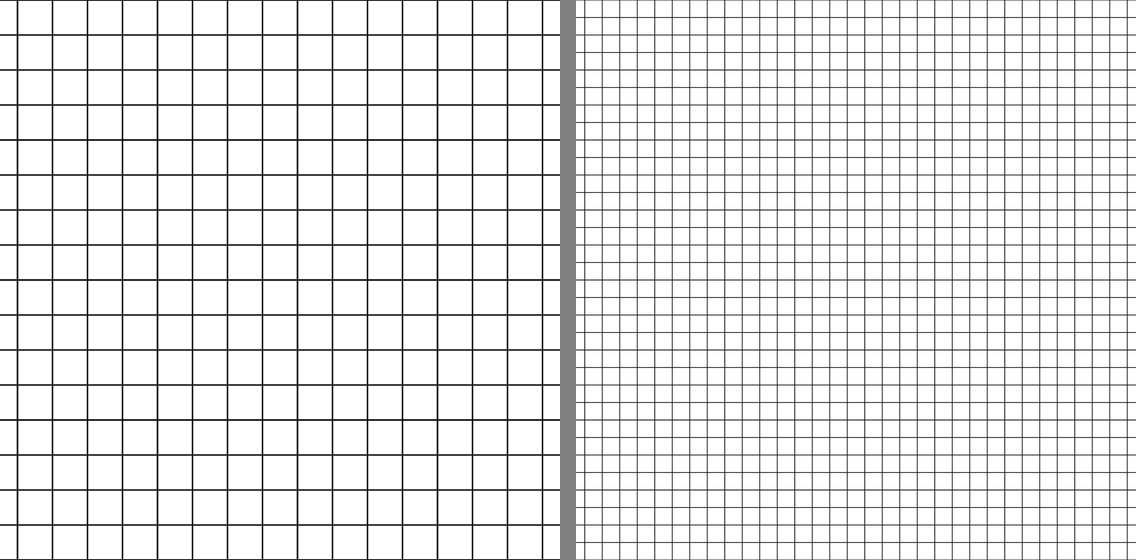
Left: one tile. Right: repeated 2 by 2.
Give the GLSL for this pattern, as a Shadertoy shader.

```glsl
// Thin black square grid on white, 16 by 16 cells, every fourth line slightly heavier.

// Ink coverage of the nearest grid line on each axis, in cell units.
vec2 lineCoverage(vec2 p, vec2 pixel) {
    vec2 index = round(p);
    vec2 dist = abs(p - index);
    vec2 heavy = 1.0 - step(0.5, mod(index, 4.0));
    vec2 halfWidth = mix(vec2(0.0214), vec2(0.0233), heavy);
    vec2 coverage = clamp((halfWidth - dist) / pixel + 0.5, 0.0, 1.0);
    return min(coverage, 2.0 * halfWidth / pixel);
}

void mainImage(out vec4 fragColor, in vec2 fragCoord) {
    // Vertical lines sit half a cell in; horizontal lines start on the edge.
    vec2 p = 16.0 * fragCoord / iResolution.xy - vec2(0.5, 0.0);
    vec2 ink = lineCoverage(p, 16.0 / iResolution.xy);

    vec3 color = mix(vec3(1.0), vec3(0.02), max(ink.x, ink.y));
    fragColor = vec4(color, 1.0);
}
```
